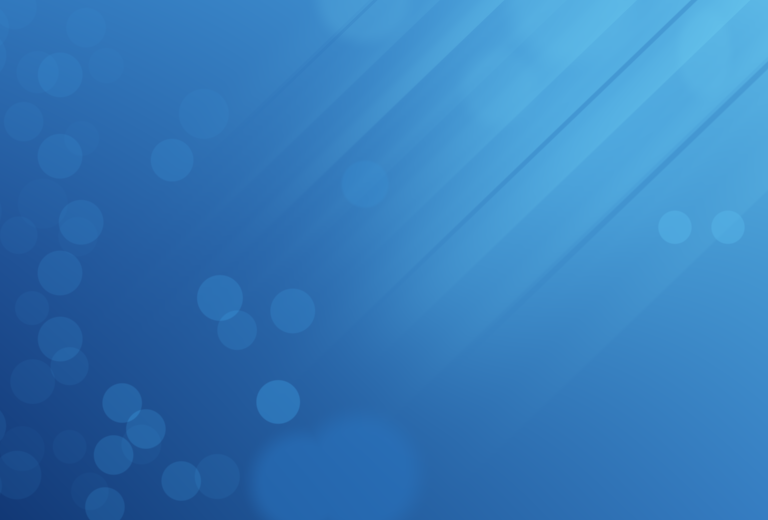
Give the GLSL for this background, as a WebGL 2 fragment shader.

```glsl
#version 300 es
precision highp float;

uniform vec2 u_resolution;
out vec4 outColor;

const vec3 BOKEH_BLUE = vec3(0.22, 0.58, 0.85);
const vec3 BEAM_CYAN = vec3(0.44, 0.82, 0.95);
const vec3 GLOW_BLUE = vec3(0.34, 0.72, 0.92);
const vec3 SHADOW_BLUE = vec3(0.16, 0.44, 0.72);

vec2 hash2(vec2 cell) {
  vec2 q = vec2(dot(cell, vec2(127.1, 311.7)), dot(cell, vec2(269.5, 183.3)));
  return fract(sin(q) * 43758.55);
}

// Smooth blend across three stops
vec3 threeStops(vec3 a, vec3 b, vec3 c, float t) {
  vec3 firstHalf = mix(a, b, clamp(t * 2.0, 0.0, 1.0));
  vec3 straight = mix(firstHalf, c, clamp(t * 2.0 - 1.0, 0.0, 1.0));
  vec3 curved = mix(mix(a, b, t), mix(b, c, t), t);
  return mix(straight, curved, 0.4);
}

vec3 backdrop(vec2 uv) {
  vec3 low = threeStops(vec3(0.07, 0.22, 0.46), vec3(0.14, 0.37, 0.63),
                        vec3(0.21, 0.49, 0.76), uv.x);
  vec3 middle = threeStops(vec3(0.12, 0.31, 0.58), vec3(0.18, 0.44, 0.71),
                           vec3(0.26, 0.58, 0.81), uv.x);
  vec3 high = threeStops(vec3(0.19, 0.46, 0.73), vec3(0.23, 0.54, 0.80),
                         vec3(0.36, 0.72, 0.90), uv.x);
  return threeStops(low, middle, high, uv.y);
}

float disc(vec2 p, vec2 center, float radius, float blur) {
  return 1.0 - smoothstep(-blur, blur, length(p - center) - radius);
}

float glow(vec2 p, vec2 center, float spread) {
  vec2 offset = (p - center) / spread;
  return exp(-dot(offset, offset));
}

// Light that builds up to a lower edge, softening and fading with depth
float beam(float across, float depth, float edge, float width, float reach, float blur) {
  float soft = blur + 0.006 * depth;
  float ramp = smoothstep(edge - width, edge, across);
  float cut = 1.0 - smoothstep(edge - soft, edge + soft, across);
  return ramp * cut * (1.0 - smoothstep(0.0, reach, depth));
}

float groove(float across, float depth, float center, float width, float reach) {
  float profile = 1.0 - smoothstep(width * 0.4, width, abs(across - center));
  return profile * (1.0 - smoothstep(reach * 0.3, reach, depth));
}

// Fine grain of light running along the beams
float streaks(float across, float depth) {
  float waves = sin(across * 61.0) + 0.7 * sin(across * 113.0 + 1.3) + 0.5 * sin(across * 197.0);
  float band = smoothstep(0.6, 1.0, across) * (1.0 - smoothstep(1.6, 1.9, across));
  return waves * band * (1.0 - smoothstep(0.1, 0.75, depth));
}

// Faint jittered cells of bokeh, dense on the left
float bokehLayer(vec2 p, float size, float seed, float blur) {
  vec2 home = floor(p / size);
  float light = 0.0;
  for (int j = -1; j <= 1; j++) {
    for (int i = -1; i <= 1; i++) {
      vec2 cell = home + vec2(i, j);
      vec2 trait = hash2(cell + seed + 47.0);
      vec2 center = (cell + 0.15 + 0.7 * hash2(cell + seed)) * size;
      float present = step(trait.x, 0.8 - 0.8 * smoothstep(0.12, 0.46, center.x));
      float strength = mix(0.04, 0.13, fract(trait.x * 7.3 + trait.y));
      light += present * strength * disc(p, center, size * mix(0.25, 0.42, trait.y), blur);
    }
  }
  return light;
}

// A swaying column at the left and a zigzag that widens toward the bottom
float bokehTrails(vec2 p, float blur) {
  float light = 0.0;
  for (int k = 0; k < 5; k++) {
    float i = float(k);
    float odd = mod(i, 2.0);
    vec2 column = vec2(0.129 + 0.027 * cos(2.1 * (i - 2.0)),
                       0.856 - 0.127 * i - 0.034 * max(sin(1.047 * i), 0.0));
    vec2 zigzag = vec2(0.235 - 0.0083 * i + odd * (0.0115 + 0.0423 * i), 0.225 - 0.05 * i);
    light += 0.19 * disc(p, column, 0.043, blur);
    light += (0.29 - 0.02 * i) * disc(p, zigzag, 0.038, blur);
  }
  return light;
}

float accentDiscs(vec2 p, float blur) {
  float light = 0.32 * disc(p, vec2(0.423, 0.427), 0.044, blur);
  light += 0.27 * disc(p, vec2(0.563, 0.402), 0.043, blur);
  light += 0.22 * disc(p, vec2(0.456, 0.365), 0.038, blur);
  light += 0.45 * disc(p, vec2(0.535, 0.227), 0.042, blur);
  light += 0.23 * disc(p, vec2(0.331, 0.692), 0.041, blur);
  light += 0.13 * disc(p, vec2(0.392, 0.781), 0.048, blur);
  light += 0.24 * disc(p, vec2(0.702, 0.646), 0.045, blur * 2.0);
  return light;
}

void main() {
  vec2 p = gl_FragCoord.xy / u_resolution.y;
  float blur = 1.0 / u_resolution.y;
  float depth = 1.0 - p.y;
  float across = p.x + 1.04 * depth;
  vec3 color = backdrop(gl_FragCoord.xy / u_resolution);

  // Soft glows at the bottom, in the middle and along the top
  float lowGlow = max(disc(p, vec2(0.58, 0.07), 0.095, 0.025),
                      disc(p, vec2(0.69, 0.085), 0.115, 0.03));
  color = mix(color, vec3(0.16, 0.46, 0.76), 0.5 * lowGlow);
  float haze = 0.55 * glow(p, vec2(1.12, 0.76), 0.30) + 0.22 * glow(p, vec2(0.87, 0.47), 0.20);
  color = mix(color, GLOW_BLUE, haze);
  float highGlow = 0.16 * disc(p, vec2(0.70, 1.01), 0.09, 0.02);
  highGlow += 0.18 * disc(p, vec2(1.10, 1.0), 0.12, 0.03);
  highGlow += 0.10 * disc(p, vec2(0.96, 0.83), 0.07, 0.02);
  highGlow += 0.15 * disc(p * vec2(1.0, 0.6), vec2(1.355, 0.54), 0.05, 0.012);
  color = mix(color, BEAM_CYAN, highGlow);

  // Diagonal beams and the thin shadows between them
  float rays = 0.06 * beam(across, depth, 0.71, 0.12, 0.40, blur);
  rays += 0.10 * beam(across, depth, 0.846, 0.10, 0.45, blur);
  rays += 0.24 * beam(across, depth, 0.97, 0.11, 0.48, blur);
  rays += 0.08 * beam(across, depth, 1.09, 0.08, 0.62, blur);
  rays += 0.24 * beam(across, depth, 1.225, 0.12, 0.56, blur);
  rays += 0.14 * beam(across, depth, 1.33, 0.10, 0.85, blur);
  rays += 0.34 * beam(across, depth, 1.443, 0.11, 0.74, blur);
  rays += 0.17 * beam(across, depth, 1.59, 0.10, 0.90, blur);
  rays += 0.16 * beam(across, depth, 1.857, 0.12, 1.0, blur);
  rays += 0.014 * streaks(across, depth);
  float shade = 0.20 * groove(across, depth, 0.722, 0.006, 0.36);
  shade += 0.30 * groove(across, depth, 1.335, 0.009, 0.72);
  shade += 0.28 * groove(across, depth, 1.607, 0.011, 0.82);
  color = mix(mix(color, BEAM_CYAN, rays), SHADOW_BLUE, shade);

  // Bokeh
  float bokeh = bokehLayer(p, 0.115, 3.0, blur) + bokehTrails(p, blur);
  color = mix(color, BOKEH_BLUE, min(bokeh + accentDiscs(p, blur), 0.6));
  float pair = disc(vec2(abs(p.x - 1.349), p.y), vec2(0.051, 0.563), 0.032, blur);
  outColor = vec4(mix(color, GLOW_BLUE, 0.45 * pair), 1.0);
}
```
